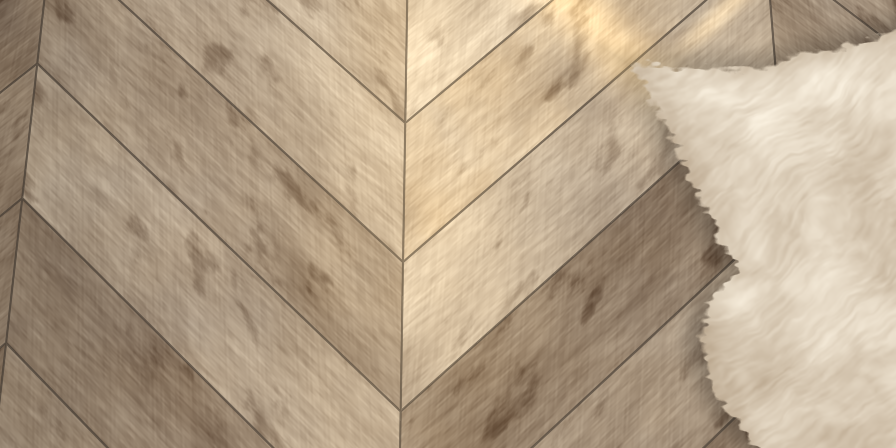
Give the GLSL for this texture, as a Shadertoy shader.

```glsl
// Sunlit chevron plank floor with a shaggy cream rug lying over its right side.
// Boards come from a mild perspective map folded into a zigzag; wood grain,
// stains and fur are layers of stretched value noise.

const vec3 DARK_WOOD = vec3(0.39, 0.315, 0.255);
const vec3 PALE_WOOD = vec3(0.90, 0.84, 0.75);
const vec3 JOINT     = vec3(0.31, 0.27, 0.23);
const vec3 FUR_SHADE = vec3(0.70, 0.62, 0.52);
const vec3 FUR_LIGHT = vec3(0.96, 0.92, 0.85);
const vec3 SUN       = vec3(0.15, 0.125, 0.075);

float hash(vec2 p) {
    vec3 q = fract(vec3(p.xyx) * 0.1031);
    q += dot(q, q.yzx + 33.33);
    return fract((q.x + q.y) * q.z);
}

float noise(vec2 p) {
    vec2 i = floor(p), f = fract(p);
    f = f * f * (3.0 - 2.0 * f);
    return mix(mix(hash(i), hash(i + vec2(1, 0)), f.x),
               mix(hash(i + vec2(0, 1)), hash(i + vec2(1, 1)), f.x), f.y);
}

float fbm(vec2 p) {
    float sum = 0.0, amp = 0.5;
    for (int i = 0; i < 5; i++) {
        sum += amp * noise(p);
        p = mat2(1.6, 1.2, -1.2, 1.6) * p + 7.3;
        amp *= 0.5;
    }
    return sum;
}

float bell(float x, float width) {
    return exp(-x * x / (width * width));
}

// Antialiased line of given half width
float line(float dist, float halfWidth, float aa) {
    return 1.0 - smoothstep(halfWidth - aa * 0.6, halfWidth + aa * 0.6, dist);
}

// Base lightness of a board
float boardTone(float column, float row) {
    float leftTones[6] = float[6](0.58, 0.60, 0.43, 0.56, 0.33, 0.50);
    float rightTones[6] = float[6](0.77, 0.70, 0.66, 0.33, 0.48, 0.28);
    int r = int(clamp(row, 0.0, 5.0));
    if (column == -1.0) return leftTones[r];
    if (column == 0.0) return rightTones[r];
    return 0.22 + 0.25 * hash(vec2(column + 9.0, row));
}

// Grain, scratches, stains and knots; g.x runs along the board, g.y across it
float woodWear(vec2 g, vec2 seed) {
    vec2 q = g + seed * vec2(3.7, 5.1);
    float wave = 0.02 * noise(q * 6.0);
    float grain = noise(vec2(q.x * 14.0, (q.y + wave) * 150.0)) - 0.5;
    float fibre = noise(vec2(q.x * 45.0, q.y * 290.0)) - 0.5;
    float saw = noise(vec2(q.x * 150.0 + q.y * 30.0, q.y * 22.0)) - 0.5;
    float cloud = fbm(q * vec2(5.0, 11.0)) - 0.48;
    float stain = smoothstep(0.60, 0.78, fbm(q * vec2(11.0, 19.0) + 4.0));
    float knot = smoothstep(0.86, 0.98, noise(q * vec2(9.0, 15.0) + 21.0));
    return 0.14 * grain + 0.13 * fibre + 0.08 * saw + 0.45 * cloud
         - 0.25 * stain - 0.16 * knot;
}

// p.x runs right, p.y runs down
vec3 floorColor(vec2 p, float aa) {
    // Perspective: columns widen and rows stretch toward the viewer
    float depth = 1.0 + 0.118 * p.y;
    float columnWidth = 0.81 * depth;
    float u = (p.x - 0.909 + 0.016 * p.y) / columnWidth;
    float fold = abs(u - 2.0 * round(u * 0.5));
    float row = 3.555 * p.y / depth + 0.055 + fold * (u < 0.0 ? 2.45 : 2.36);
    vec2 id = vec2(floor(u), floor(row));

    float wear = woodWear(vec2(fold * 1.15, row * 0.22), id);
    float tone = boardTone(id.x, id.y) + wear;
    vec3 col = mix(DARK_WOOD, PALE_WOOD, tone);
    float golden = id.x == 0.0 && id.y == 1.0 ? 1.0 : 0.35;
    col += vec3(0.05, 0.01, -0.05) * golden * fbm(p * 7.0);

    // Joints between boards and seams between columns
    float jointDist = abs(row - round(row)) * 0.215 * depth;
    float seamDist = abs(u - round(u)) * columnWidth;
    float gap = max(line(jointDist, 0.0024, aa), line(seamDist, 0.0024, aa));
    col = mix(col, JOINT, 0.75 * gap);

    // Glow along the middle seam, slanted sun patches, dim left edge
    float glow = bell(p.x - 0.93, 0.26) * (1.0 - 0.5 * smoothstep(0.5, 1.0, p.y));
    float patches = bell(p.x - 1.27 - p.y, 0.09) * (1.0 - smoothstep(0.15, 0.32, p.y));
    patches += 0.7 * bell(p.x + p.y - 1.64, 0.035) * (1.0 - smoothstep(0.05, 0.16, p.y));
    col += SUN * (0.9 * glow + 1.7 * patches);
    return col * mix(0.90, 1.0, smoothstep(0.0, 0.5, p.x));
}

// Positive inside the rug
float rugShape(vec2 p) {
    float k = p.y - 0.74;
    float lobe = 1.567 + k * k * (k < 0.0 ? 4.5 : 1.9);
    float left = min(1.34 + 0.5 * p.y, lobe);
    float top = 0.15 - 0.27 * max(p.x - 1.7, 0.0);
    return min((p.x - left) * 0.9, p.y - top);
}

vec3 furColor(vec2 p, float inside) {
    vec2 q = p + 0.12 * vec2(fbm(p * 5.0), fbm(p * 5.0 + 9.0));
    vec2 along = mat2(0.8, 0.6, -0.6, 0.8) * q;
    float strands = noise(along * vec2(28.0, 130.0)) + noise(along.yx * vec2(90.0, 32.0)) - 1.0;
    float clumps = fbm(q * 9.0) - 0.48;
    float bands = 0.5 + 0.5 * sin(13.0 * p.y - 5.0 * p.x + 3.0 * fbm(p * 3.0));
    float light = 0.50 + 0.17 * strands + 0.75 * clumps + 0.28 * bands;
    light -= 0.22 * (1.0 - smoothstep(0.0, 0.07, inside));
    return mix(FUR_SHADE, FUR_LIGHT, clamp(light, 0.0, 1.1));
}

void mainImage(out vec4 fragColor, in vec2 fragCoord) {
    float aa = 1.0 / iResolution.y;
    vec2 p = vec2(fragCoord.x, iResolution.y - fragCoord.y) * aa;
    vec3 col = floorColor(p, aa);

    // Rug with ragged tufts and a soft contact shadow
    float rug = rugShape(p);
    float tufts = 0.035 * (fbm(p * 22.0) - 0.5) + 0.022 * (noise(p * vec2(45.0, 120.0)) - 0.5);
    col *= 1.0 - 0.22 * smoothstep(-0.07, 0.01, rug);
    col = mix(col, furColor(p, rug), smoothstep(-0.006, 0.006, rug + tufts));
    fragColor = vec4(clamp(col, 0.0, 1.0), 1.0);
}
```
